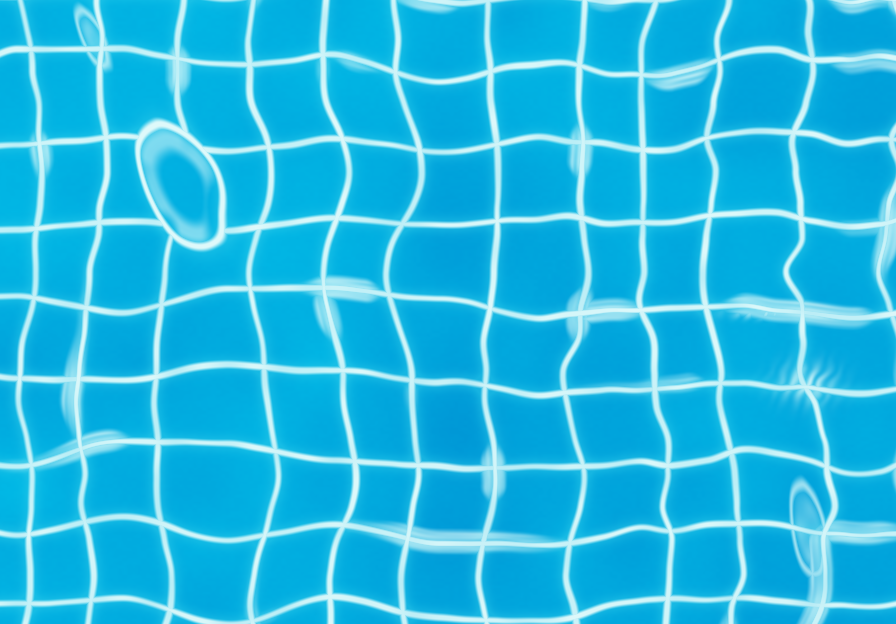
Write a WebGL 1 fragment shader that draws this texture.

```glsl
precision highp float;
// Swimming pool tiles seen through rippling water: a wavering pale grid on cyan.
uniform vec2 u_resolution;

const vec2 CELLS = vec2(11.29, 8.09);       // tiles across and down
const vec2 FIRST_LINE = vec2(0.22, 0.91);   // offset of the first grid lines
const vec3 DEEP = vec3(0.0, 0.595, 0.84);
const vec3 SHALLOW = vec3(0.005, 0.735, 0.905);
const vec3 GLOW = vec3(0.2, 0.81, 0.92);
const vec3 GROUT = vec3(0.87, 0.975, 0.98);

float hash(vec2 p) {
  vec3 a = fract(p.xyx * 0.1031);
  a += dot(a, a.yzx + 33.33);
  return fract((a.x + a.y) * a.z);
}

float noise(vec2 p) {
  vec2 i = floor(p);
  vec2 f = fract(p);
  f = f * f * (3.0 - 2.0 * f);
  float low = mix(hash(i), hash(i + vec2(1.0, 0.0)), f.x);
  float high = mix(hash(i + vec2(0.0, 1.0)), hash(i + vec2(1.0)), f.x);
  return mix(low, high, f.y);
}

// Position of line k at distance t along it.
float course(float k, float t, float seed, float uneven, float rough) {
  float slow = noise(vec2(k * 0.6 + seed, t * 0.75 + seed)) - 0.5;
  float fine = noise(vec2(k * 3.1 + seed, t * 2.3)) - 0.5;
  return k + uneven * sin(1.7 * (k - 2.4)) + 0.52 * slow + rough * fine;
}

// Soft line of the given half width.
float stroke(float d, float halfWidth, float blur) {
  return 1.0 - smoothstep(halfWidth - blur, halfWidth + blur, abs(d));
}

// Nearby lines of one direction: x = core and veils, y = glow.
vec2 gridLines(float across, float along, float seed, float uneven, float rough, float blur) {
  vec2 light = vec2(0.0);
  for (int j = -1; j <= 1; j++) {
    float k = floor(across + 0.5) + float(j);
    float here = course(k, along, seed, uneven, rough);
    float slope = (course(k, along + 0.02, seed, uneven, rough) - here) / 0.02;
    float d = (across - here) / sqrt(1.0 + slope * slope);
    float width = 0.031 + 0.014 * noise(vec2(along * 1.7, k * 7.3 + seed));
    float core = stroke(d, width, blur) * (0.82 + 0.18 * noise(vec2(along * 3.0, k + seed)));
    // Refracted veil spreading to one side of the line
    float swell = smoothstep(0.66, 0.92, noise(vec2(k * 5.3 + seed, along * 0.95)));
    float side = hash(vec2(k, seed)) - 0.5;
    float streak = 0.55 + 0.45 * noise(vec2(along * 2.0, d * 24.0 + k));
    float veil = stroke(d - side * 0.16 * swell, 0.03 + 0.11 * swell, 0.045) * swell * streak;
    light.x = max(light.x, max(core, 0.78 * veil));
    light.y += exp(-d * d * 85.0);
  }
  return light;
}

// Approximate signed distance to a tilted oval with a wavering rim.
float oval(vec2 p, vec2 radii, float tilt) {
  float c = cos(tilt);
  float s = sin(tilt);
  vec2 e = vec2(c * p.x + s * p.y, c * p.y - s * p.x) / radii;
  float wobble = 0.22 * (noise(e * 1.6 + 7.0) - 0.5);
  return (length(e) - 1.0 + wobble) * min(radii.x, radii.y);
}

// Comb of short bright ripples.
float feather(vec2 p, vec2 size) {
  vec2 e = p / size;
  float comb = 0.5 + 0.5 * sin(36.0 * (p.x + 0.45 * p.y) + 3.0 * noise(p * 6.0));
  return exp(-dot(e, e)) * (0.25 + 0.75 * comb);
}

void main() {
  vec2 uv = gl_FragCoord.xy / u_resolution;
  vec2 q = vec2(uv.x, 1.0 - uv.y) * CELLS - FIRST_LINE;
  float blur = 0.02 + 0.5 * CELLS.y / u_resolution.y;
  float rough = mix(0.08, 0.2, smoothstep(4.0, 10.0, q.x));

  // Wavering grid
  vec2 down = gridLines(q.x, q.y, 11.0, 0.12, rough, blur);
  vec2 over = gridLines(q.y, q.x, 47.0, 0.0, rough * 0.6, blur);
  float light = max(down.x, over.x);
  float glow = down.y + over.y;

  // Large loop where the surface folds the grid
  float loop = oval(q - vec2(2.09, 1.48), vec2(0.46, 0.84), -0.42);
  float outside = smoothstep(-0.04, 0.03, loop);
  float sheen = stroke(loop + 0.12, 0.08, 0.06) * smoothstep(0.45, 0.75, noise(q * 2.3));
  light = max(light * outside, max(stroke(loop, 0.036, blur), 0.55 * sheen));
  glow = glow * outside + exp(-loop * loop * 85.0);

  // Small translucent folds
  float lowerFold = oval(q - vec2(9.97, 5.95), vec2(0.2, 0.58), -0.15);
  float upperFold = oval(q - vec2(0.95, -0.42), vec2(0.13, 0.38), -0.4);
  float fold = min(lowerFold, upperFold);
  float film = (1.0 - smoothstep(-0.1, 0.02, fold)) * (0.2 + 0.4 * noise(q * vec2(7.0, 3.0)));
  light = max(light, max(film, 0.7 * stroke(fold, 0.025, blur)));

  // Feathered ripples
  light = max(light, 0.85 * feather(q - vec2(9.95, 4.05), vec2(0.34, 0.24)));
  light = max(light, 0.75 * feather(q - vec2(9.4, 3.16), vec2(0.42, 0.07)));

  // Water with broad shade and fine surface grain
  float cloud = noise(q * 0.55 + 3.0) * 0.6 + noise(q * 1.3 + 19.0) * 0.4;
  float shade = 0.5 + 0.75 * (cloud - 0.5) + 0.28 * (0.45 - uv.x) + 0.18 * (uv.y - 0.5);
  vec2 shadow = (q - vec2(5.7, 4.3)) * vec2(1.8, 0.7);
  shade -= 0.22 * exp(-dot(shadow, shadow));
  shade += 0.07 * (noise(q * vec2(17.0, 23.0)) - 0.5);
  vec3 color = mix(DEEP, SHALLOW, clamp(shade, 0.0, 1.0));

  color = mix(color, GLOW, 0.42 * min(glow, 1.0));
  color = mix(color, GROUT, clamp(light, 0.0, 1.0));
  gl_FragColor = vec4(color, 1.0);
}
```
